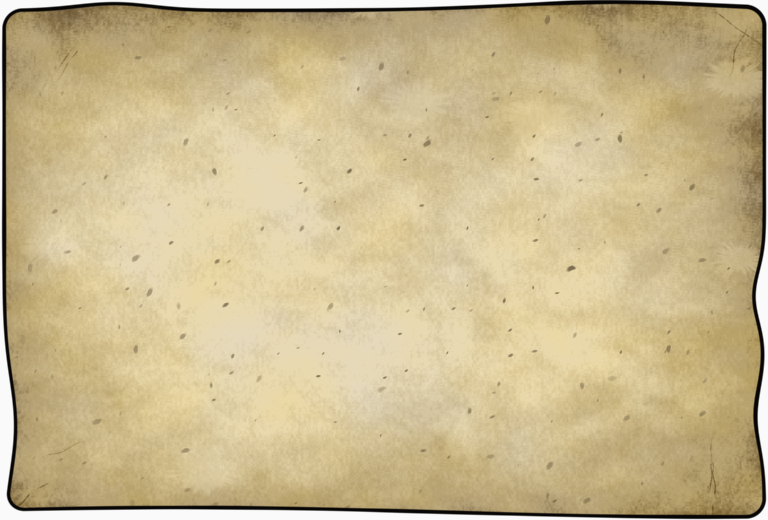
Write a Shadertoy shader that draws this texture.

```glsl
float hash(vec2 p) {
    return fract(sin(dot(p, vec2(127.1, 311.7))) * 43758.5);
}

float noise(vec2 p) {
    vec2 i = floor(p), f = fract(p);
    f = f * f * (3.0 - 2.0 * f);
    return mix(mix(hash(i), hash(i + vec2(1, 0)), f.x),
               mix(hash(i + vec2(0, 1)), hash(i + vec2(1, 1)), f.x), f.y);
}

float fbm(vec2 p) {
    float sum = 0.0, amp = 0.5;
    for (int i = 0; i < 5; i++) {
        sum += amp * noise(p);
        p = mat2(1.6, 1.2, -1.2, 1.6) * p + 7.3;
        amp *= 0.5;
    }
    return sum;
}

float bump(float x, float center, float width) {
    float t = (x - center) / width;
    return exp(-t * t);
}

// Signed distance to the wavy sheet, negative inside
float sheet(vec2 p, float width) {
    float left = 0.008 + 0.022 * bump(p.y, 0.18, 0.13);
    float right = width - 0.007 - 0.02 * bump(p.y, 0.43, 0.07) - 0.017 * bump(p.y, 0.2, 0.08);
    float bottom = 0.015 + 0.009 * cos(3.1 * (p.x - 0.35));
    float top = 0.98 + 0.013 * bump(p.x, 0.22, 0.1) + 0.016 * bump(p.x, 1.18, 0.28);
    vec2 d = max(vec2(left, bottom) - p, p - vec2(right, top)) + 0.035;
    return length(max(d, 0.0)) + min(max(d.x, d.y), 0.0) - 0.035;
}

// Pale blots with feathered rims
float blots(vec2 p) {
    float cover = 0.0;
    vec2 cell = floor(p * 4.5);
    for (int y = -1; y <= 1; y++)
    for (int x = -1; x <= 1; x++) {
        vec2 id = cell + vec2(x, y);
        vec2 center = (id + 0.15 + 0.7 * vec2(hash(id + 3.1), hash(id + 8.7))) / 4.5;
        vec2 d = (p - center) * vec2(0.85, 1.25);
        float radius = mix(0.03, 0.065, hash(id + 5.5));
        float r = length(d);
        float feather = noise(d / (r + 0.001) * 9.0 + id * 20.0);
        float ragged = r / radius + 0.45 * feather + 0.5 * fbm(p * 22.0) - 0.4;
        float blot = smoothstep(1.0, 0.65, ragged) * mix(0.5, 1.0, hash(id + 1.9));
        cover = max(cover, blot * step(0.62, hash(id + 12.4)));
    }
    return cover;
}

// Slanted oval flecks, one per cell at most
float flecks(vec2 p, float scale, float size, float share, float soft) {
    vec2 id = floor(p * scale);
    vec2 center = (id + 0.25 + 0.5 * vec2(hash(id + 2.3), hash(id + 6.1))) / scale;
    float angle = 0.9 + 1.6 * (hash(id + 4.4) - 0.5);
    vec2 d = mat2(cos(angle), -sin(angle), sin(angle), cos(angle)) * (p - center);
    float radius = size * mix(0.45, 1.0, hash(id + 9.2));
    float dist = length(d * vec2(0.75, 1.4)) - radius * (0.75 + 0.5 * noise(p * 180.0));
    return smoothstep(soft, -soft, dist) * step(1.0 - share, hash(id + 15.8))
         * mix(0.3, 1.0, hash(id + 11.6));
}

// Thin broken creases near the corners
float creases(vec2 p, float width, float soft) {
    float sum = 0.0;
    for (int i = 0; i < 8; i++) {
        float n = float(i);
        vec2 side = vec2(mod(n, 2.0), mod(floor(n / 2.0), 2.0));
        vec2 inset = 0.04 + 0.1 * vec2(hash(vec2(n, 1.0)), hash(vec2(n, 2.0)));
        vec2 d = p - mix(inset, vec2(width, 1.0) - inset, side);
        float angle = 6.28 * hash(vec2(n, 3.0));
        d = mat2(cos(angle), -sin(angle), sin(angle), cos(angle)) * d;
        float line = abs(d.y + 0.012 * (noise(vec2(d.x * 25.0, n)) - 0.5));
        sum += smoothstep(0.001 + soft, 0.0, line) * smoothstep(0.07, 0.03, abs(d.x));
    }
    return min(sum, 1.0) * smoothstep(0.25, 0.65, noise(p * 50.0));
}

void mainImage(out vec4 fragColor, in vec2 fragCoord) {
    vec2 uv = fragCoord / iResolution.xy;
    vec2 p = fragCoord / iResolution.y;
    float width = iResolution.x / iResolution.y;
    float soft = 1.0 / iResolution.y;
    float edge = sheet(p, width);

    // Worn paper: vignette, clouds, mottling and grain
    float warp = fbm(p * 5.0 + 31.0);
    float tone = 0.92 - 0.46 * smoothstep(0.35, 1.35, length(uv - vec2(0.46, 0.47)) * 2.0);
    tone -= 0.2 * exp(edge * 22.0);
    tone += 0.55 * (fbm(p * vec2(3.0, 4.5) + warp) - 0.48);
    tone += 0.3 * (fbm(p * vec2(16.0, 24.0) + 2.0 * warp) - 0.48);
    tone += 0.12 * (noise(p * vec2(210.0, 130.0)) - 0.5);
    tone += 0.1 * (noise(p * 330.0 + 17.0) - 0.5);
    tone = mix(tone, max(tone, 0.45 + 0.45 * tone) + 0.07, 0.8 * blots(p));
    tone = clamp(tone - 0.22 * creases(p, width, soft), 0.0, 1.0);

    vec3 paper = mix(vec3(0.42, 0.33, 0.18), vec3(0.72, 0.64, 0.45), smoothstep(0.0, 0.5, tone));
    paper = mix(paper, vec3(0.91, 0.85, 0.69), clamp(tone * 2.0 - 1.0, 0.0, 1.0));

    // Ochre and grey staining
    float stain = fbm(p * vec2(7.0, 9.0) + 53.0) - 0.48;
    paper += stain * vec3(0.03, -0.01, -0.16);

    // Dark flecks, densest right of the middle
    float dense = 0.4 + 0.6 * exp(-4.0 * dot(uv - vec2(0.58, 0.5), uv - vec2(0.58, 0.5)));
    float fleck = max(flecks(p, 13.0, 0.0065, 0.3, soft * 1.3),
                      flecks(p + 4.7, 24.0, 0.0035, 0.22, soft));
    paper = mix(paper, vec3(0.38, 0.32, 0.22), 0.85 * dense * fleck);

    // White surround and inked outline
    vec3 color = mix(paper, vec3(0.98), smoothstep(-soft, soft, edge));
    float pen = 0.0036 + 0.0012 * (noise(p * 9.0) - 0.5);
    color = mix(color, vec3(0.03, 0.025, 0.02), smoothstep(soft, -soft, abs(edge) - pen));
    fragColor = vec4(color, 1.0);
}
```
